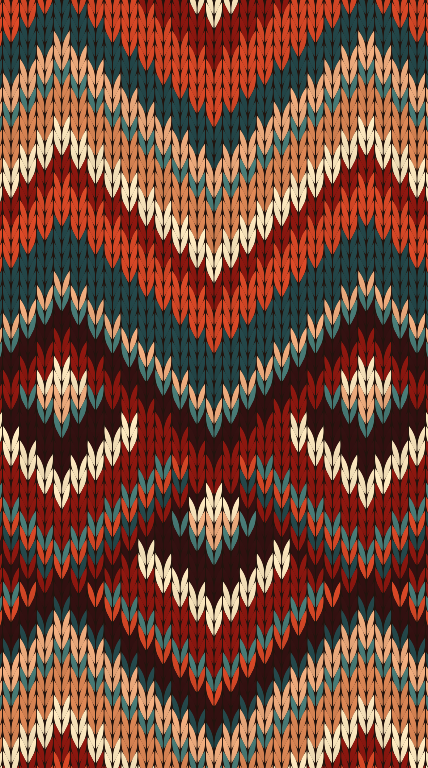
A Shadertoy shader for this pattern:

```glsl
// Knitted fabric: nested V stitches form zigzag bands and staggered diamonds.
// Each stitch has a column and row; its yarn follows from the distance of the
// column to the nearest valley, and its two leaves are slanted almond shapes.

const float COLUMNS = 25.3;       // stitches across the canvas
const float ROW_PITCH = 0.835;    // row spacing, in stitch widths
const float HALF_PERIOD = 9.0;    // columns from valley to peak
const float MOTIF_PERIOD = 41.0;  // rows before the bands repeat

const vec3 GAP = vec3(0.13, 0.075, 0.05);
const vec3 DARK = vec3(0.20, 0.065, 0.065);
const vec3 RED = vec3(0.55, 0.09, 0.06);
const vec3 ORANGE = vec3(0.84, 0.28, 0.15);
const vec3 TEAL = vec3(0.14, 0.28, 0.29);
const vec3 SEA = vec3(0.28, 0.48, 0.46);
const vec3 PEACH = vec3(0.93, 0.67, 0.49);
const vec3 APRICOT = vec3(0.85, 0.52, 0.33);
const vec3 CREAM = vec3(0.98, 0.90, 0.74);

float hash(vec2 p) {
    return fract(sin(dot(p, vec2(41.3, 289.1))) * 9341.7);
}

// Broad zigzag bands, by level counted down from the top
vec3 zigzagYarn(float level) {
    if (level < 2.5) return CREAM;
    if (level < 5.5) return RED;
    if (level < 9.5) return ORANGE;
    if (level < 12.5) return TEAL;
    if (level < 14.5) return PEACH;
    if (level < 15.5) return SEA;
    if (level < 18.5) return APRICOT;
    if (level < 20.5) return CREAM;
    if (level < 22.5) return RED;
    if (level < 25.5) return ORANGE;
    if (level < 29.5) return TEAL;
    if (level < 30.5) return PEACH;
    if (level < 31.5) return SEA;
    return level < 33.5 ? DARK : RED;
}

// Diamond and the chevrons beneath it
vec3 diamondYarn(float level, float row) {
    if (level < 30.5) return row < 28.5 ? CREAM : PEACH;
    if (level < 31.5) return SEA;
    if (level < 34.5) return DARK;
    if (level < 36.5) return CREAM;
    if (level < 39.5) return RED;
    if (level < 40.5) return SEA;
    if (level < 41.5) return ORANGE;
    if (level < 42.5) return TEAL;
    return level < 43.5 ? RED : DARK;
}

// Choose the band or motif that owns a stitch
vec3 yarnAt(float column, float row) {
    float fromValley = abs(mod(column + HALF_PERIOD, 2.0 * HALF_PERIOD) - HALF_PERIOD);
    float level = row + fromValley;
    float peakLevel = row + HALF_PERIOD - fromValley;
    if (level < 35.5) return zigzagYarn(level);
    if (level > 52.5) return zigzagYarn(level - MOTIF_PERIOD);
    if (level > 50.5) return DARK;
    if (peakLevel < 44.5) return diamondYarn(peakLevel, row);
    return diamondYarn(level - HALF_PERIOD, row - HALF_PERIOD);
}

// Signed distance to an almond between two points; t runs -1 to 1 along it
float almond(vec2 p, vec2 a, vec2 b, float halfWidth, out float t) {
    vec2 axis = 0.5 * (b - a);
    float halfLength = length(axis);
    vec2 dir = axis / halfLength;
    vec2 q = p - 0.5 * (a + b);
    t = dot(q, dir) / halfLength;
    float across = abs(dot(q, vec2(-dir.y, dir.x)));
    return across - halfWidth * (1.0 - t * t);
}

void mainImage(out vec4 fragColor, in vec2 fragCoord) {
    float pixel = COLUMNS / iResolution.x;
    vec2 p = vec2(fragCoord.x - 0.5 * iResolution.x,
                  iResolution.y - fragCoord.y) * pixel;
    float column = floor(p.x + 0.5);
    float side = abs(p.x - column);
    float firstRow = ceil(p.y / ROW_PITCH);

    // Two rows of leaves overlap at any height
    vec3 color = GAP;
    for (int i = 0; i < 2; i++) {
        float row = firstRow + float(i);
        float t;
        vec2 q = vec2(side, p.y - row * ROW_PITCH);
        float d = almond(q, vec2(0.04, 0.0), vec2(0.46, -1.52), 0.158, t);
        float cover = smoothstep(0.5 * pixel, -0.5 * pixel, d);
        float shade = 0.96 + 0.06 * hash(vec2(column, row)) + 0.04 * t;
        color = mix(color, yarnAt(column, row) * shade, cover);
    }
    fragColor = vec4(color, 1.0);
}
```
